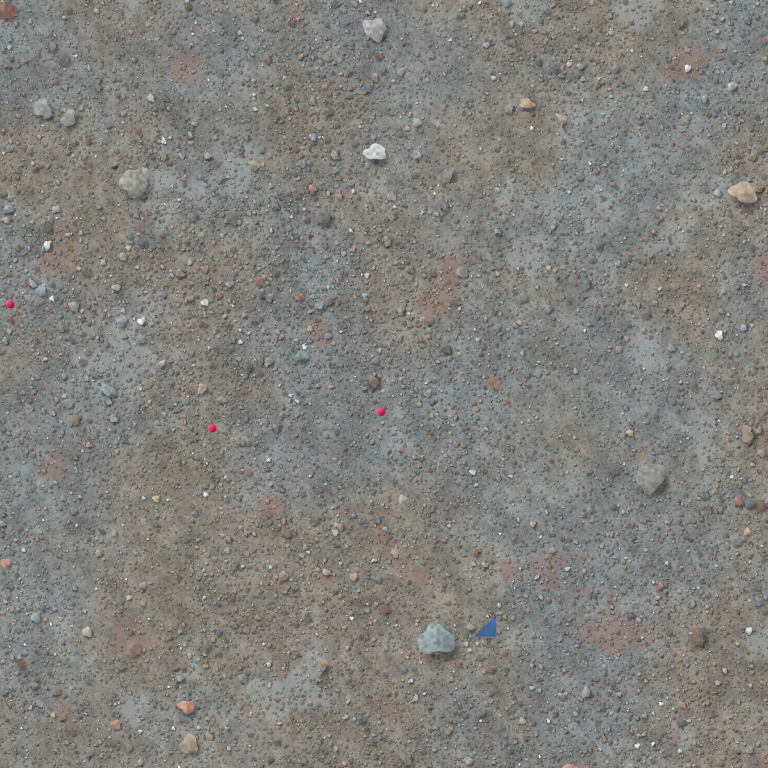
This texture is drawn by a three.js fragment shader. Its source:

```glsl
varying vec2 vUv;

vec3 hash3(vec2 p) {
  vec3 q = fract(p.xyx * vec3(0.1031, 0.1030, 0.0973));
  q += dot(q, q.yxz + 33.33);
  return fract((q.xxy + q.yzz) * q.zyx);
}

float valueNoise(vec2 p) {
  vec2 cell = floor(p);
  vec2 f = fract(p);
  f = f * f * (3.0 - 2.0 * f);
  float low = mix(hash3(cell).x, hash3(cell + vec2(1.0, 0.0)).x, f.x);
  float high = mix(hash3(cell + vec2(0.0, 1.0)).x, hash3(cell + 1.0).x, f.x);
  return mix(low, high, f.y);
}

float fbm(vec2 p) {
  float sum = 0.0;
  float weight = 0.5;
  for (int i = 0; i < 4; i++) {
    sum += weight * valueNoise(p);
    p = mat2(1.6, 1.2, -1.2, 1.6) * p + 17.3;
    weight *= 0.56;
  }
  return sum / 1.025;
}

// Mineral mix: grey, tan, pink, slate and a few white chips
vec3 stoneColor(float pick, float tone) {
  vec3 color = vec3(0.60, 0.60, 0.58);
  color = mix(color, vec3(0.67, 0.60, 0.52), step(0.38, pick));
  color = mix(color, vec3(0.66, 0.50, 0.45), step(0.60, pick));
  color = mix(color, vec3(0.53, 0.59, 0.61), step(0.71, pick));
  color = mix(color, vec3(0.78, 0.81, 0.81), step(0.92, pick));
  return color * mix(0.72, 1.18, tone);
}

// One layer of scattered stones, lit from the upper left
vec3 addStones(vec3 ground, vec2 uv, float cells, float density, float seed) {
  vec2 p = uv * cells;
  float soft = 0.0012 * cells;
  for (int y = -1; y <= 1; y++) {
    for (int x = -1; x <= 1; x++) {
      vec2 cell = floor(p) + vec2(float(x), float(y));
      vec3 place = hash3(cell + seed);
      if (place.z > density) continue;
      vec3 form = hash3(cell + seed + 71.7);
      vec3 look = hash3(cell + seed + 153.1);
      vec2 offset = p - cell - 0.15 - 0.7 * place.xy;
      float radius = mix(0.13, 0.40, form.x * form.x);

      // Rotated, stretched outline with blunt corners
      float turn = 6.2832 * form.y;
      float c = cos(turn);
      float s = sin(turn);
      vec2 q = mat2(c, -s, s, c) * offset * vec2(1.0, 1.0 + 0.7 * form.z);
      float angle = atan(q.y, q.x + 0.0001);
      float outline = radius * (1.0 + 0.13 * cos(3.0 * angle + 6.0 * look.x)
                                    + 0.08 * cos(5.0 * angle + 9.0 * look.y));
      float body = 1.0 - smoothstep(-soft, soft, length(q) - outline);
      vec2 shadowOffset = offset - vec2(0.3, -0.4) * radius;
      float shadow = 1.0 - smoothstep(radius * 0.5, radius * 1.2 + soft, length(shadowOffset));
      ground *= 1.0 - 0.36 * shadow * (1.0 - body);

      float light = 0.96 + 0.16 * dot(offset / radius, vec2(-0.6, 0.8));
      float mottle = 0.82 + 0.36 * valueNoise(uv * 240.0 + seed);
      vec3 stone = stoneColor(look.x, look.y) * light * mottle;
      ground = mix(ground, stone, body * mix(0.6, 1.0, look.z));
    }
  }
  return ground;
}

void main() {
  vec2 uv = vUv;

  // Packed dirt: warm and cool areas, grain and small relief
  float patches = fbm(uv * 4.0 + 3.0);
  float clumps = fbm(uv * 19.0 + 40.0);
  float grain = fbm(uv * 75.0);
  float relief = fbm(uv * 75.0 + vec2(0.25, -0.33)) - grain;
  float dust = valueNoise(uv * 430.0 + 9.0);
  vec3 color = mix(vec3(0.535, 0.515, 0.48), vec3(0.51, 0.53, 0.53),
                   smoothstep(0.36, 0.62, patches));
  color *= 1.0 + 0.22 * (clumps - 0.5) + 0.38 * (grain - 0.5)
               + 0.26 * relief + 0.20 * (dust - 0.5);

  // Faint rusty and pale stains
  float stain = fbm(uv * 12.0 + 90.0);
  color = mix(color, vec3(0.60, 0.47, 0.42), 0.45 * smoothstep(0.70, 0.77, stain));
  color = mix(color, vec3(0.64, 0.68, 0.68), 0.5 * (1.0 - smoothstep(0.23, 0.31, stain)));

  // Gravel from grit to single large stones, denser in clusters
  vec2 heap = (uv - vec2(0.38, 0.66)) * vec2(1.0, 0.8);
  float rich = smoothstep(0.35, 0.65, fbm(uv * 7.0 + 60.0));
  rich = min(1.0, 0.75 * rich + 0.5 * exp(-30.0 * dot(heap, heap)));
  color = addStones(color, uv, 185.0, 0.40 + 0.20 * rich, 11.0);
  color = addStones(color, uv, 110.0, 0.22 + 0.34 * rich, 233.0);
  color = addStones(color, uv, 58.0, 0.07 + 0.26 * rich, 457.0);
  color = addStones(color, uv, 27.0, 0.02 + 0.09 * rich, 619.0);
  color = addStones(color, uv, 15.0, 0.04, 821.0);

  // Magenta beads
  for (int i = 0; i < 3; i++) {
    vec2 offset = uv - hash3(vec2(float(i) * 7.0 + 2.0, 31.0)).xy;
    float bead = 1.0 - smoothstep(0.0045, 0.0065, length(offset));
    vec3 pink = vec3(0.80, 0.22, 0.40) + 25.0 * (offset.y - offset.x);
    color = mix(color, pink, bead);
  }

  // Blue shard
  vec2 shard = uv - vec2(0.635, 0.18);
  float edge = max(max(shard.x - 0.011, -shard.y - 0.009),
                   dot(shard, vec2(-0.68, 0.73)) - 0.006);
  vec3 blue = vec3(0.27, 0.40, 0.60) * (0.8 + 0.4 * grain);
  color = mix(color, blue, 1.0 - smoothstep(-0.001, 0.001, edge));

  gl_FragColor = vec4(clamp(color, 0.0, 1.0), 1.0);
}
```
